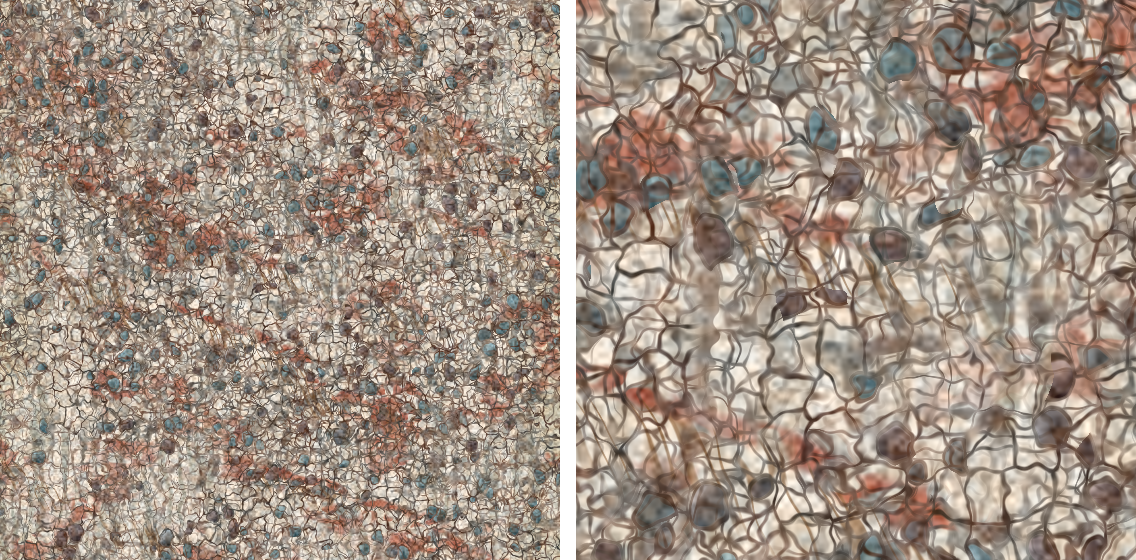
Left, the full canvas; right, a detail of the centre.
Reproduce this texture procedurally as a WebGL 2 fragment shader.

```glsl
#version 300 es
precision highp float;
// A crowded mosaic of small inked pebbles on cream paper, with dark shaded
// beads, rust ribbons falling to the right and hanging pleats between them.
// Built from warped Voronoi cells, contour lines of value noise and soft masks.
uniform vec2 u_resolution;
out vec4 fragColor;

float hash(vec2 p) {
  return fract(sin(dot(p, vec2(127.1, 311.7))) * 43758.5453);
}

float noise(vec2 p) {
  vec2 i = floor(p), f = fract(p);
  f = f * f * (3.0 - 2.0 * f);
  return mix(mix(hash(i), hash(i + vec2(1, 0)), f.x),
             mix(hash(i + vec2(0, 1)), hash(i + vec2(1, 1)), f.x), f.y);
}

float fbm(vec2 p) {
  float sum = 0.0, amp = 0.53;
  for (int i = 0; i < 4; i++) {
    sum += amp * noise(p);
    p = p * 2.03 + 17.3;
    amp *= 0.5;
  }
  return sum;
}

// Voronoi cell: x = gap to the border, y = cell id, zw = offset from the seed
vec4 cells(vec2 p) {
  vec2 home = floor(p), offset = vec2(0);
  float nearest = 9.0, second = 9.0, id = 0.0;
  for (int y = -1; y <= 1; y++) {
    for (int x = -1; x <= 1; x++) {
      vec2 c = home + vec2(x, y);
      vec2 d = p - c - 0.1 - 0.8 * vec2(hash(c), hash(c + 51.7));
      float len = length(d);
      if (len < nearest) {
        second = nearest;
        nearest = len;
        offset = d;
        id = hash(c + 9.3);
      } else {
        second = min(second, len);
      }
    }
  }
  return vec4(second - nearest, id, offset);
}

// Ink along the middle contour of a noise value
float contour(float n, float width) {
  return 1.0 - smoothstep(0.2 * width, width, abs(n - 0.5));
}

void main() {
  vec2 uv = gl_FragCoord.xy / u_resolution;
  vec2 wobble = vec2(noise(uv * 34.0), noise(uv * 34.0 + 40.0)) - 0.5;
  vec2 jitter = vec2(noise(uv * 120.0 + 7.0), noise(uv * 120.0 + 70.0)) - 0.5;
  vec2 p = uv + 0.012 * wobble + 0.007 * jitter;

  // Layout: crowded areas, slanted ribbons and pleated areas below them
  float crowd = smoothstep(0.3, 0.6, fbm(uv * vec2(10.0, 12.0) + 3.0));
  float fall = uv.y + 0.42 * uv.x + 0.16 * fbm(uv * 5.0 + 20.0) + 0.01 * wobble.y;
  float band = fract(fall * 5.5) - 0.5;
  float broken = smoothstep(0.45, 0.6, fbm(uv * 7.0 + 60.0));
  float ribbon = (1.0 - smoothstep(0.03, 0.08, abs(band))) * broken;
  float under = smoothstep(-0.42, -0.2, band) * (1.0 - smoothstep(-0.06, 0.0, band));
  float pleats = smoothstep(0.54, 0.68, noise(uv * vec2(19.0, 11.0) + 5.0)) * (1.0 - 0.5 * crowd);

  // Paper and pebble fills, some small pebbles filled dark
  vec4 big = cells(p * vec2(42.0, 36.0));
  vec4 small = cells(p * vec2(68.0, 64.0) + 13.0);
  vec3 color = mix(vec3(0.84, 0.8, 0.735), vec3(0.93, 0.885, 0.83), big.y);
  color *= 0.91 + 0.17 * fbm(uv * 60.0);
  color = mix(color, vec3(0.7, 0.66, 0.47), 0.3 * smoothstep(0.37, 0.52, abs(uv.x - 0.5)));
  float filled = step(0.83, small.y) * crowd * smoothstep(0.03, 0.2, small.x);
  color = mix(color, mix(vec3(0.5, 0.44, 0.39), vec3(0.44, 0.5, 0.5), fract(small.y * 53.0)), 0.75 * filled);

  // Rust ribbons and stains, broken by grain
  float stain = smoothstep(0.55, 0.66, fbm(uv * vec2(10.0, 16.0) + 33.0));
  stain = max(stain, smoothstep(0.3, 0.0, length((uv - vec2(0.05, 0.87)) * vec2(1.0, 2.2))));
  float rust = max(ribbon, 0.85 * stain) * smoothstep(0.28, 0.5, noise(p * vec2(75.0, 105.0)));
  vec3 rustColor = mix(vec3(0.66, 0.31, 0.23), vec3(0.69, 0.49, 0.41), noise(uv * 70.0 + 8.0));
  color = mix(color, rustColor, 0.9 * rust);

  // Hanging pleats: upright pale folds and slanted ochre strands
  float fold = smoothstep(0.2, 0.55, noise(vec2(uv.x * 120.0 + 2.0 * wobble.x, uv.y * 9.0)));
  color = mix(color, mix(vec3(0.63, 0.63, 0.57), vec3(0.91, 0.88, 0.83), fold), 0.7 * pleats);
  float strand = noise(vec2((uv.x + 0.45 * uv.y) * 130.0, uv.y * 14.0) + wobble);
  float strands = under * broken * contour(strand, 0.12);
  color = mix(color, vec3(0.53, 0.39, 0.26), 0.7 * strands);

  // Beads: shaded stones of uneven outline, plum or teal
  vec4 bead = cells((uv + 0.012 * wobble + 0.005 * jitter) * vec2(35.0, 31.0) + 80.0);
  float radius = 0.24 + 0.22 * fract(bead.y * 37.0);
  float reach = max(length(bead.zw), radius - 0.5 * bead.x);
  float chosen = step(0.81 - 0.2 * crowd + 0.1 * pleats, bead.y);
  float inside = chosen * (1.0 - smoothstep(radius - 0.1, radius - 0.03, reach));
  float cool = smoothstep(0.28, 0.55, 0.6 * noise(uv * 8.0 + 90.0) + 0.4 * fract(bead.y * 91.0));
  vec3 stone = mix(vec3(0.42, 0.34, 0.33), vec3(0.37, 0.48, 0.5), cool);
  stone += 0.3 * (noise(p * 100.0 + 4.0) - 0.45) + 0.35 * dot(bead.zw, vec2(-0.7, 0.9));
  color = mix(color, stone, 0.9 * inside);
  float rim = chosen * (1.0 - smoothstep(0.02, 0.07, abs(reach - radius + 0.03)));

  // Ink: pebble borders, upright and level hairs, loose squiggles
  float ink = (1.0 - smoothstep(0.03, 0.16, big.x)) * (1.0 - 0.5 * pleats);
  ink = max(ink, (0.15 + 0.65 * crowd) * (1.0 - smoothstep(0.05, 0.23, small.x)) * (1.0 - 0.7 * inside));
  float upright = contour(noise(vec2(p.x * 80.0, uv.y * 9.0) + 31.0), 0.07);
  float level = contour(noise(vec2(uv.x * 13.0, p.y * 72.0) + 47.0), 0.07);
  ink = max(ink, upright * (0.35 + 0.35 * pleats));
  ink = max(ink, 0.7 * level * smoothstep(0.42, 0.6, noise(uv * 16.0 + 2.0)));
  ink = max(ink, 0.7 * contour(noise(p * 50.0 + 23.0), 0.07) * (1.0 - 0.5 * inside));
  ink = max(ink, 0.9 * rim) * (0.58 + 0.58 * noise(uv * 95.0 + 11.0));
  vec3 inkColor = mix(vec3(0.38, 0.25, 0.2), vec3(0.31, 0.3, 0.27), noise(uv * 45.0 + 61.0));
  color = mix(color, inkColor, clamp(ink, 0.0, 1.0));

  // Fine grain with a slight warm and cool flicker
  color += 0.24 * (noise(uv * 290.0) - 0.5);
  color += vec3(0.07, 0.0, -0.06) * (noise(uv * 130.0 + 19.0) - 0.5);
  fragColor = vec4(clamp(color, 0.0, 1.0), 1.0);
}
```
